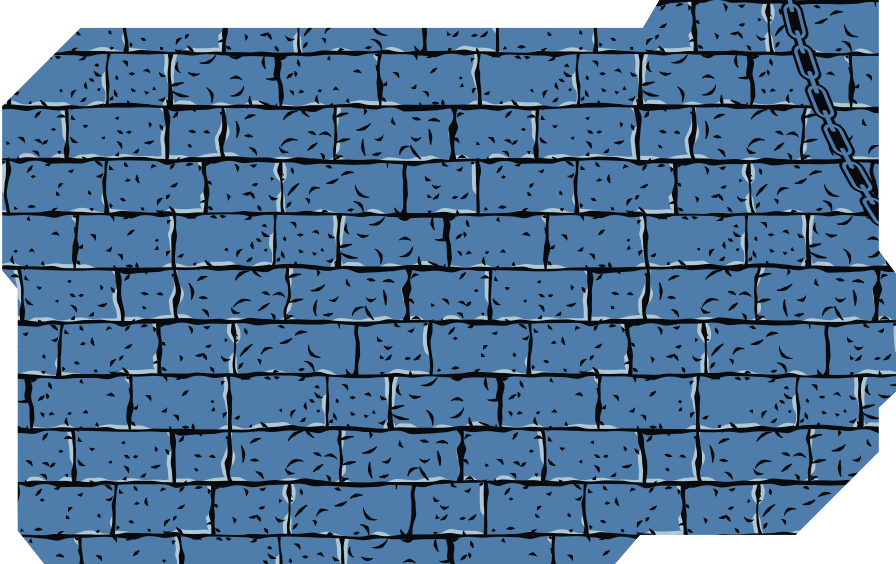
A WebGL 1 fragment shader for this texture:

```glsl
precision highp float;
// Inked blue brick wall with cracked faces, pale chipped edges, a cut outline and a hanging chain.
uniform vec2 u_resolution;

// Lengths are in brick courses: one course is one unit high.
const float COURSES_WIDE = 16.7;
const float PERIOD = 8.76;
const vec3 BLUE = vec3(0.31, 0.49, 0.67);
const vec3 INK = vec3(0.03, 0.04, 0.05);
const vec3 PALE = vec3(0.69, 0.78, 0.83);
const vec3 PAPER = vec3(1.0);

float hash(vec2 p) {
  vec3 q = fract(vec3(p.xyx) * 0.1031);
  q += dot(q, q.yzx + 33.33);
  return fract((q.x + q.y) * q.z);
}

float noise(vec2 p) {
  vec2 i = floor(p), f = fract(p);
  f = f * f * (3.0 - 2.0 * f);
  return mix(mix(hash(i), hash(i + vec2(1.0, 0.0)), f.x),
             mix(hash(i + vec2(0.0, 1.0)), hash(i + 1.0), f.x), f.y);
}

float cover(float d, float pixel) { return clamp(0.5 - d / pixel, 0.0, 1.0); }

float ramp(float a, float b, float x) { return clamp((x - a) / (b - a), 0.0, 1.0); }

float minOf(vec4 v) { return min(min(v.x, v.y), min(v.z, v.w)); }

// Left side, right side and index of the brick at x in one period
vec3 brickSpan(float x, vec4 joints) {
  vec4 passed = step(joints, vec4(x));
  return vec3(-minOf(-joints * passed), minOf(mix(joints, vec4(PERIOD), passed)),
              dot(passed, vec4(1.0)));
}

// Distance to scattered, bent and tapered pen strokes
float strokes(vec2 p, float cellSize, float reach, float density, float seed) {
  float d = 1.0;
  vec2 cell = floor(p / cellSize);
  for (int j = -1; j <= 1; j++) {
    for (int i = -1; i <= 1; i++) {
      vec2 c = cell + vec2(float(i), float(j));
      vec2 key = c + vec2(seed * 17.0 + 40.0, seed * 5.0 + 20.0);
      if (hash(key) > density) continue;
      vec2 jitter = vec2(hash(key + 71.3), hash(key + 137.7));
      vec2 q = p - (c + 0.15 + 0.7 * jitter) * cellSize;
      float angle = 2.6 * hash(key + 211.1) - 1.0;
      q = mat2(cos(angle), -sin(angle), sin(angle), cos(angle)) * q;
      float halfLength = reach * mix(0.25, 1.0, hash(key + 307.9));
      q.y += (hash(key + 401.5) - 0.5) * 0.9 * q.x * q.x / halfLength;
      float taper = 1.0 - 0.6 * min(abs(q.x) / halfLength, 1.0);
      d = min(d, length(vec2(max(abs(q.x) - halfLength, 0.0), q.y)) - 0.033 * taper);
    }
  }
  return d;
}

vec3 bricks(vec2 p, float pixel) {
  p.y += 0.07 * (noise(p * vec2(0.9, 0.6)) - 0.5);
  p.x += 0.08 * (noise(p * vec2(0.5, 2.2) + 9.0) - 0.5);

  // Three kinds of course take turns, each with its own joints and shifts
  float row = floor(p.y), y = fract(p.y);
  float group = floor((row + 0.5) / 3.0), kind = row - 3.0 * group;
  vec4 joints = vec4(1.85, 3.26, 5.54, 6.91), shifts = vec4(2.33, 1.98, 1.11, 2.13);
  if (kind > 1.5) {
    joints = vec4(1.85, 2.89, 4.96, 7.22); shifts = vec4(1.26, 0.39, 1.37, 1.26);
  } else if (kind > 0.5) {
    joints = vec4(1.85, 3.70, 5.55, 6.72); shifts = vec4(5.22, -0.43, 0.57, -0.33);
  }
  float shift = dot(shifts, vec4(equal(vec4(0.0, 1.0, 2.0, 3.0), vec4(group))));
  float x = mod(p.x - shift, PERIOD);
  vec3 span = brickSpan(x, joints);
  float seed = 5.0 * kind + span.z;
  float rough = step(2.0, span.y - span.x);

  // Uneven ink joints: left, right, top, bottom
  vec4 wear = vec4(noise(vec2(y * 5.0, seed + 3.0)), noise(vec2(y * 5.0, seed + 23.0)),
                   noise(vec2(x * 3.5, kind + 43.0)), noise(vec2(x * 3.5, kind + 63.0)));
  vec4 inset = vec4(x - span.x, span.y - x, y, 1.0 - y);
  inset -= 0.018 + vec4(0.055, 0.055 + 0.04 * rough, 0.075, 0.045) * wear * wear;

  // Chipped highlights: right and bottom, also left on rough bricks
  vec3 chip = vec3(noise(vec2(y * 4.0, seed + 83.0)) * rough,
                   noise(vec2(y * 4.0, seed + 103.0)) * (1.0 - 0.5 * rough),
                   noise(vec2(x * 3.0, kind + 123.0)));
  chip = 0.085 * smoothstep(0.25, 0.85, chip) - 0.01;
  vec3 edge = inset.xyw - chip;
  vec3 color = mix(BLUE, PALE, cover(min(edge.x, min(edge.y, edge.z)), pixel));

  float marks = strokes(vec2(x - span.x, y), mix(0.27, 0.34, rough),
                        mix(0.08, 0.16, rough), mix(0.58, 0.8, rough), seed);
  return mix(color, INK, cover(min(marks, minOf(inset)), pixel));
}

float link(vec2 p, float halfLength) {
  return length(vec2(p.x, max(abs(p.y) - halfLength, 0.0)));
}

// Alternating face-on and edge-on links along a sagging curve
vec3 chain(vec3 color, vec2 p, float pixel) {
  float slope = 0.2 + 0.11 * p.y;
  float across = (p.x - 14.72 - 0.2 * p.y - 0.055 * p.y * p.y) / sqrt(1.0 + slope * slope);
  float along = 1.05 * p.y + 0.03 * p.y * p.y;
  float face = link(vec2(across, mod(along, 0.84) - 0.42), 0.2);
  float side = link(vec2(across, mod(along + 0.42, 0.84) - 0.42), 0.2);
  color = mix(color, INK, cover(min(face - 0.2, side - 0.1), pixel));
  float metal = min(abs(face - 0.125) - 0.03, side - 0.04);
  return mix(color, BLUE, cover(metal, pixel));
}

// Positive inside the cut outline of the wall
float wallInset(vec2 p) {
  float left = mix(0.04, 0.33, ramp(5.04, 5.39, p.y));
  float top = mix(0.52, -0.1, ramp(11.98, 12.35, p.x));
  float right = 16.38 + 0.32 * (ramp(4.67, 5.1, p.y) - ramp(7.3, 7.6, p.y));
  float bottom = mix(10.62, 9.97, ramp(11.37, 11.93, p.x));
  float sides = minOf(vec4(p.x - left, right - p.x, p.y - top, bottom - p.y));
  vec3 corners = vec3(p.x + p.y - 2.02, 24.8 - p.x - p.y, 1.26 * (p.x - 0.33) - p.y + 9.89);
  return min(sides, 0.7 * min(corners.x, min(corners.y, corners.z)));
}

void main() {
  float pixel = COURSES_WIDE / u_resolution.x;
  vec2 p = vec2(gl_FragCoord.x, u_resolution.y - gl_FragCoord.y) * pixel;
  vec3 color = chain(bricks(p, pixel), p, pixel);
  gl_FragColor = vec4(mix(PAPER, color, cover(-wallInset(p), pixel)), 1.0);
}
```
